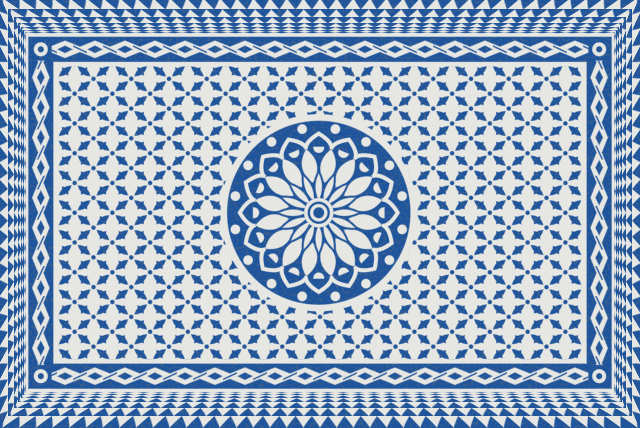
This pattern is drawn by a Shadertoy shader. Its source:

```glsl
// A blue and cream ornamental cloth: a petalled medallion on a leaf lattice,
// inside a chain frame and rows of triangles that widen toward the rim.
// Built from folded sectors, repeated cells and soft distance masks.

const vec3 CREAM = vec3(0.90, 0.90, 0.89);
const vec3 BLUE = vec3(0.11, 0.33, 0.62);
const vec3 WORN_BLUE = vec3(0.21, 0.36, 0.56);
const float PI = 3.14159265;
const float CANVAS_HEIGHT = 512.0; // design units

// Soft inside of a signed distance
float cover(float dist, float blur) {
    return 1.0 - smoothstep(-blur, blur, dist);
}

float repeatCentered(float x, float period) {
    return mod(x, period) - 0.5 * period;
}

float rhombus(vec2 p, vec2 halfSize) {
    vec2 q = abs(p) / halfSize;
    return (q.x + q.y - 1.0) / length(1.0 / halfSize);
}

// Pointed leaf along y
float leaf(vec2 p, vec2 halfSize) {
    float y = p.y / halfSize.y;
    float slope = 2.0 * halfSize.x * y / halfSize.y;
    return (abs(p.x) - halfSize.x * (1.0 - y * y)) / sqrt(1.0 + slope * slope);
}

// Fold the plane into equal sectors, each centred on +y
vec2 foldSectors(vec2 p, float count, float turn) {
    float sector = 2.0 * PI / count;
    float angle = repeatCentered(atan(p.x, p.y) + (turn + 0.5) * sector, sector);
    return length(p) * vec2(sin(angle), cos(angle));
}

// Cellular grain: distance to the nearest scattered point
vec2 hash22(vec2 p) {
    p = vec2(dot(p, vec2(127.1, 311.7)), dot(p, vec2(269.5, 183.3)));
    return fract(sin(p) * 43758.5);
}

float cellular(vec2 p) {
    vec2 cell = floor(p);
    float nearest = 2.0;
    for (int j = -1; j <= 1; j++)
    for (int i = -1; i <= 1; i++) {
        vec2 c = cell + vec2(i, j);
        nearest = min(nearest, length(c + hash22(c) - p));
    }
    return nearest;
}

// Masks below return the amount of blue ink

float triangleRows(float d, float along, float blur) {
    const float growth = 1.42;
    float start = 4.0;
    float level = log(max(d, start) / start) / log(growth);
    float rise = fract(level);
    float height = start * pow(growth, floor(level)) * (growth - 1.0);
    float side = abs(repeatCentered(along, 20.0)) - 10.0 * rise;
    side /= sqrt(1.0 + 100.0 / (height * height));
    return cover(side, blur) * cover(start - d, blur);
}

float chainFrame(vec2 p, float across, float along, float reach, float blur) {
    float x = repeatCentered(along, 36.0);
    float link = rhombus(vec2(x, across), vec2(26.0, 10.5));
    float hole = rhombus(vec2(x, across), vec2(9.0, 4.5));
    float joint = repeatCentered(along + 18.0, 36.0);
    float gap = max(abs(0.42 * joint + across * 0.9) - 0.8, abs(joint) - 8.0);
    float chain = max(max(link, -hole), max(-gap, abs(along) - reach));
    float ring = abs(length(abs(p) - vec2(335.0, 195.5)) - 6.0) - 2.4;
    return 1.0 - cover(min(chain, ring), blur);
}

float leafLattice(vec2 p, float blur) {
    vec2 cellSize = vec2(22.65, 17.8);
    vec2 id = floor(p / cellSize + 0.5);
    vec2 q = p - id * cellSize;
    float dotted = mod(id.x + id.y, 2.0);
    float spot = mix(9.0, length(q) - 2.6, dotted);
    // leaves sit at cell corners and point at the dots
    vec2 corner = abs(q) - 0.5 * cellSize;
    vec2 axis = normalize(cellSize * vec2(1.0, 2.0 * dotted - 1.0));
    vec2 local = vec2(dot(corner, vec2(-axis.y, axis.x)), dot(corner, axis));
    float blade = min(leaf(local, vec2(3.6, 9.5)), rhombus(local, vec2(6.0, 5.0)));
    vec2 margin = abs(p) - vec2(314.0, 175.0);
    return cover(max(min(spot, blade), max(margin.x, margin.y)), blur);
}

float medallion(vec2 p, float blur) {
    float r = length(p);
    vec2 onLobe = foldSectors(p, 16.0, 0.0);
    vec2 between = foldSectors(p, 16.0, 0.5);

    float beads = length(between - vec2(0.0, 102.0)) - 5.8;
    float arch = abs(leaf(onLobe - vec2(0.0, 76.0), vec2(18.5, 21.5)) + 2.6) - 2.6;
    arch = max(arch, 77.0 - r);
    float bowl = max(length(onLobe - vec2(0.0, 78.0)) - 6.5, onLobe.y - 79.0);
    float spikes = leaf(onLobe - vec2(0.0, 31.0), vec2(3.9, 16.0));
    // petals start behind the spikes, parted by a blue outline
    float petals = leaf(between - vec2(0.0, 57.0), vec2(9.0, 20.5));
    petals = max(petals, 2.4 - spikes);
    float hub = min(abs(r - 8.5) - 2.0, abs(r - 15.5) - 2.2);

    float cream = min(min(beads, arch), min(bowl, min(min(petals, spikes), hub)));
    return cover(max(r - 110.0, -cream), blur);
}

void mainImage(out vec4 fragColor, in vec2 fragCoord) {
    float blur = 0.6 + 0.35 * CANVAS_HEIGHT / iResolution.y;
    vec2 p = (fragCoord / iResolution.xy - 0.5) * vec2(1.5, 1.0) * CANVAS_HEIGHT;
    p.y -= 1.5;

    // Frame coordinates, then border rows squeezed at the sides
    vec2 edge = abs(p) - vec2(350.0, 210.5);
    float d = max(edge.x, edge.y);
    bool flatSide = edge.y > edge.x;
    float along = flatSide ? p.x : p.y;
    float reach = flatSide ? 322.0 : 182.0;
    vec2 rim = edge * vec2(1.33, 1.0);
    float rimDepth = max(rim.x, rim.y);
    float rimAlong = rim.y > rim.x ? p.x * 384.0 / (350.0 + 0.75 * rimDepth)
                                   : p.y * 256.0 / (210.5 + rimDepth);

    // Border, frame and field
    float ink = triangleRows(rimDepth, rimAlong, blur);
    ink = mix(ink, chainFrame(p, d + 15.0, along, reach, blur), cover(d, blur));
    ink = mix(ink, leafLattice(p, blur), cover(d + 30.0, blur));

    // Central medallion with its clear halo
    vec2 m = p - vec2(-1.5, 0.0);
    ink = mix(ink, medallion(m, blur), cover(length(m) - 118.0, blur));

    // Worn printing grain
    float grain = cellular(p / 3.5);
    vec3 dye = mix(BLUE, WORN_BLUE, smoothstep(0.3, 0.8, grain));
    fragColor = vec4(mix(CREAM, dye, ink), 1.0);
}
```
